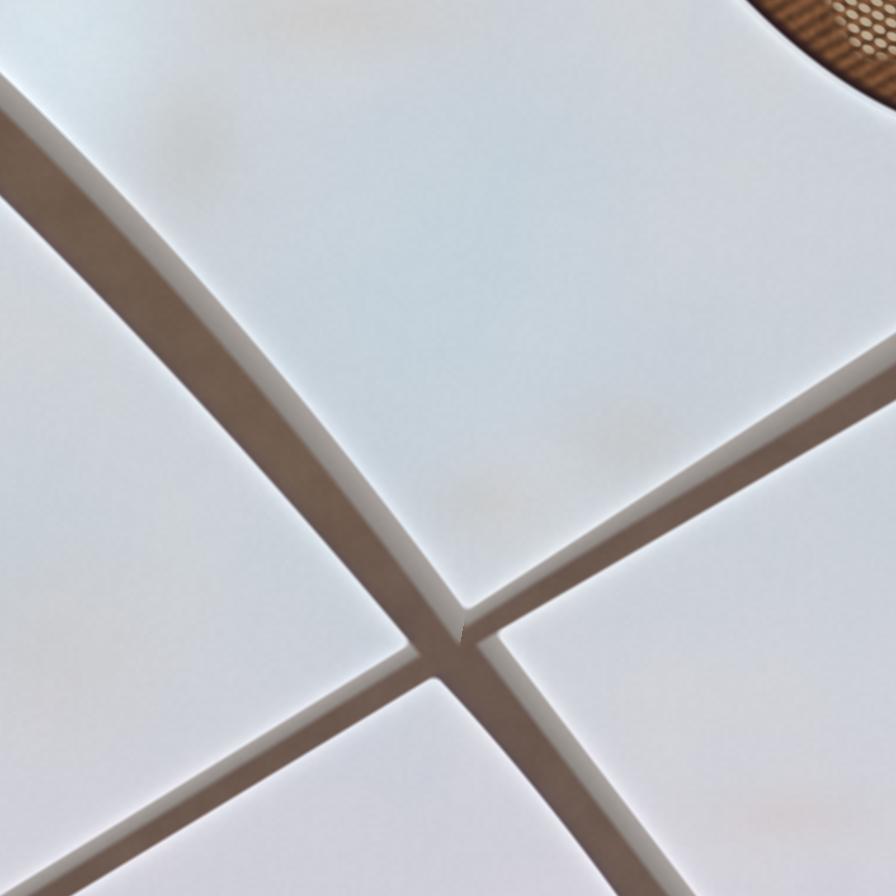
This texture is drawn by a Shadertoy shader. Its source:

```glsl
// Pale glazed floor tiles with two crossing grout joints and a woven rug corner.
// Each tile is a pair of edge curves; bevels, rims and shadows follow the edge
// distances, while soft value noise and warm blots tint the glaze.

#define SOFTNESS 0.0028
#define CORNER 0.010
#define RIM_GLOW 0.11
#define RIM_WIDTH 0.009
#define MOTTLE 0.035
#define GRAIN 0.012
#define GLAZE vec3(0.800, 0.822, 0.846)
#define GROUT vec3(0.425, 0.350, 0.315)
#define BEVEL vec3(0.625, 0.600, 0.585)
#define SHADOW vec3(0.330, 0.290, 0.330)
#define RUG vec3(0.390, 0.260, 0.175)

float hash(vec2 p) {
    return fract(sin(dot(p, vec2(127.1, 311.7))) * 43758.5453);
}

float noise(vec2 p) {
    vec2 i = floor(p), f = fract(p);
    f = f * f * (3.0 - 2.0 * f);
    return mix(mix(hash(i), hash(i + vec2(1, 0)), f.x),
               mix(hash(i + vec2(0, 1)), hash(i + vec2(1, 1)), f.x), f.y);
}

float fbm(vec2 p) {
    float sum = 0.0, amp = 0.5;
    for (int i = 0; i < 4; i++) {
        sum += amp * noise(p);
        p = mat2(1.6, 1.2, -1.2, 1.6) * p + 3.7;
        amp *= 0.5;
    }
    return sum;
}

// Approximate distance below the curve y = c.x + c.y x + c.z x^2
float below(vec2 p, vec3 c) {
    float slope = c.y + 2.0 * c.z * p.x;
    return (p.y - c.x - c.y * p.x - c.z * p.x * p.x) * inversesqrt(1.0 + slope * slope);
}

float smoothMin(float a, float b) {
    float h = max(CORNER - abs(a - b), 0.0) / CORNER;
    return min(a, b) - h * h * CORNER * 0.25;
}

float cover(float d, float soft) {
    return smoothstep(-soft, soft, d);
}

float blot(vec2 p, vec2 center, vec2 size) {
    vec2 q = (p - center) / size;
    return exp(-dot(q, q));
}

// Sloping tile side, lighter near the glaze and darker toward the joint
vec3 addBevel(vec3 col, float edge, float side, float width, float soft) {
    float t = clamp(-edge / width, 0.0, 1.0);
    float mask = cover(width + edge, soft * 1.6) * cover(side, soft * 1.5);
    return mix(col, BEVEL * mix(1.06, 0.87, t), mask);
}

vec3 glaze(vec2 p) {
    float cloud = fbm(p * 5.0 + 2.0) - 0.47;
    vec3 col = GLAZE + MOTTLE * cloud * vec3(1.6, 0.8, 0.2);
    float warm = blot(p, vec2(0.21, 0.16), vec2(0.06, 0.08))
               + 0.8 * blot(p, vec2(0.37, 0.02), vec2(0.15, 0.04))
               + 0.7 * blot(p, vec2(0.70, 0.49), vec2(0.07, 0.05))
               + 0.7 * blot(p, vec2(0.54, 0.56), vec2(0.06, 0.04))
               + 0.5 * blot(p, vec2(0.06, 0.72), vec2(0.12, 0.10))
               + 0.6 * blot(p, vec2(0.88, 0.91), vec2(0.08, 0.03));
    col += warm * vec3(-0.010, -0.035, -0.058);
    col += blot(p, vec2(0.05, 0.04), vec2(0.16)) * vec3(0.03, 0.06, 0.07);
    col += blot(p, vec2(0.50, 0.30), vec2(0.22)) * vec3(-0.02, 0.005, 0.015);
    return col + vec3(0.020, -0.005, 0.006) * smoothstep(0.6, 1.0, p.y);
}

vec3 rugWeave(vec2 p) {
    float stripe = 0.5 + 0.5 * sin(dot(p, vec2(190.0, 330.0)));
    vec3 col = RUG * (0.80 + 0.35 * stripe + 0.2 * noise(p * 160.0));
    vec2 cell = mat2(0.88, -0.48, 0.48, 0.88) * p * vec2(58.0, 78.0);
    cell.x += 0.5 * mod(floor(cell.y), 2.0);
    float thread = 1.0 - smoothstep(0.2, 0.48, length((fract(cell) - 0.5) * vec2(0.8, 1.0)));
    float patchMask = cover(p.x - 0.925 - p.y * 0.55, 0.012) * cover(0.062 - p.y, 0.012);
    return mix(col, vec3(0.76, 0.71, 0.61), 0.9 * thread * patchMask);
}

void mainImage(out vec4 fragColor, in vec2 fragCoord) {
    vec2 uv = fragCoord / iResolution.xy;
    vec2 p = vec2(uv.x, 1.0 - uv.y); // y grows downward from the top edge
    float soft = max(SOFTNESS, 0.8 / iResolution.y);

    // Edge distances, positive inside the tile that owns the edge
    float topA = -below(p, vec3(0.081, 0.948, 0.400));
    float topB = -below(p, vec3(1.020, -0.649, 0.0));
    float leftA = below(p, vec3(0.219, 0.985, 0.226));
    float leftB = -below(p, vec3(1.000, -0.614, 0.0));
    float rightA = -below(p, vec3(-0.017, 1.309, 0.0));
    float rightB = below(p, vec3(1.027, -0.580, 0.0));
    float bottomA = below(p, vec3(0.430, 0.282, 0.790));
    float bottomB = below(p, vec3(1.048, -0.606, 0.0));
    float top = smoothMin(topA, topB);
    float tile = max(max(top, smoothMin(leftA, leftB)),
                     max(smoothMin(rightA, rightB), smoothMin(bottomA, bottomB)));

    // Grout, warmer on the steep joint and redder on the shallow one
    float steep = smoothstep(0.05, -0.05, p.x - 0.42);
    vec3 col = GROUT + vec3(0.015, 0.012, -0.005) * steep * cover(leftB, 0.02);
    col += 0.05 * (fbm(p * 22.0) - 0.47);

    // Shaded joint walls, then lit bevels
    float wall = exp(-abs(leftA) / 0.006) * cover(leftB, 0.006)
               + exp(-abs(bottomA) / 0.006) * cover(bottomB, 0.006);
    col = mix(col, SHADOW, 0.8 * min(wall, 1.0));
    float topWidth = mix(0.029, mix(0.015, 0.029, smoothstep(0.53, 1.0, p.x)), step(topB, topA));
    col = addBevel(col, top, 1.0, topWidth, soft);
    col = addBevel(col, leftB, leftA, 0.017, soft);
    col = addBevel(col, rightA, rightB, 0.025, soft);

    // Glazed faces with a bright rim
    vec3 face = glaze(p);
    face += RIM_GLOW * exp(-max(tile - 0.002, 0.0) / RIM_WIDTH);
    col = mix(col, face, cover(tile, soft));

    // Rug corner with a dark hem and a pale halo
    float rug = -below(p - vec2(0.833, 0.0), vec3(0.0, 1.013, -1.62));
    col += 0.09 * exp(-abs(rug + 0.008) / 0.008) * cover(-rug, soft);
    vec3 weave = mix(vec3(0.17, 0.11, 0.12), rugWeave(p), smoothstep(0.002, 0.016, rug));
    col = mix(col, weave, cover(rug, soft));

    col += GRAIN * (noise(p * 190.0) - 0.5);
    fragColor = vec4(clamp(col, 0.0, 1.0), 1.0);
}
```
